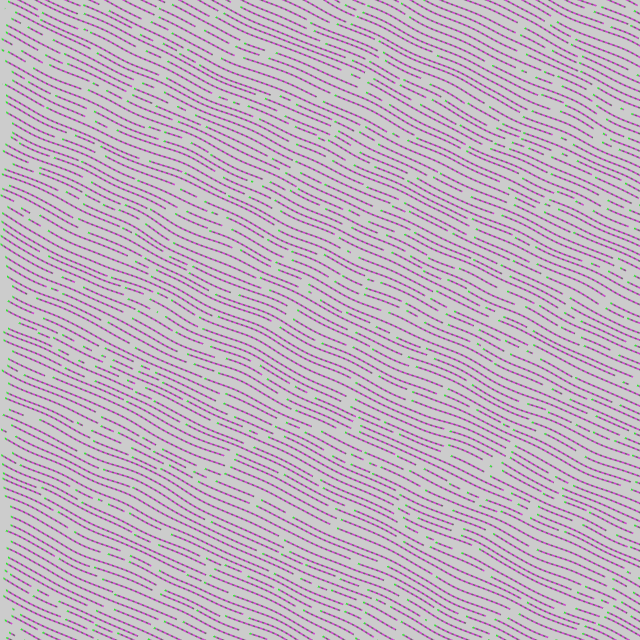
This pattern is drawn by a WebGL 2 fragment shader. Its source:

```glsl
#version 300 es
precision highp float;
// Draws thin dashed streamlines that drift down to the right, each with a green head.

uniform vec2 u_resolution;
out vec4 fragColor;

const vec3 PAPER = vec3(0.8);
const vec3 INK = vec3(0.22);
const vec3 MAGENTA = vec3(0.83, 0.0, 0.83);
const vec3 GREEN = vec3(0.05, 0.9, 0.05);

const float FLOW_ANGLE = 0.435;
const float ROW_GAP = 0.0117;
const float LINE_WIDTH = 0.0017;
const float SOFTNESS = 0.0025;
const float DASH_PERIOD = 0.0080;
const float MAGENTA_SHARE = 0.58;
const float HEAD_LENGTH = 0.0038;
const float CELL_LENGTH = 0.034;
const float BREAK_CHANCE = 0.24;
const int MAX_CELLS = 18;

float hash(vec2 p) {
    vec3 q = fract(p.xyx * vec3(0.1031, 0.1030, 0.0973));
    q += dot(q, q.yzx + 33.33);
    return fract((q.x + q.y) * q.z);
}

vec2 latticeGradient(vec2 cell) {
    float angle = 6.28319 * hash(cell + 17.0);
    return vec2(cos(angle), sin(angle));
}

float gradientNoise(vec2 p) {
    vec2 i = floor(p), f = fract(p);
    vec2 w = f * f * f * (f * (f * 6.0 - 15.0) + 10.0);
    vec2 e = vec2(1.0, 0.0);
    float low = mix(dot(latticeGradient(i), f),
                    dot(latticeGradient(i + e), f - e), w.x);
    float high = mix(dot(latticeGradient(i + e.yx), f - e.yx),
                     dot(latticeGradient(i + 1.0), f - 1.0), w.x);
    return mix(low, high, w.y);
}

// Share of a soft footprint at signed distance d that a band of the given half width covers
float coverage(float d, float halfWidth, float footprint) {
    float r = 0.5 * footprint;
    return clamp((min(d + r, halfWidth) - max(d - r, -halfWidth)) / footprint, 0.0, 1.0);
}

// Level sets of this function are the streamlines
float streamFunction(vec2 q) {
    return q.y + 0.0105 * gradientNoise(q * vec2(9.0, 11.0))
               + 0.006 * gradientNoise(q * 4.0 + 40.0);
}

// Jittered position of a cell boundary along its row, in cells
float boundary(float cell, float row) {
    return cell + 0.7 * hash(vec2(cell + 61.0, row));
}

bool isBroken(float cell, float row) {
    float shift = floor(hash(vec2(row, 5.0)) * float(MAX_CELLS));
    bool forced = mod(cell + shift, float(MAX_CELLS)) < 0.5;
    return forced || hash(vec2(cell, row + 211.0)) < BREAK_CHANCE;
}

// Walks back to the cell in which the current streamline began
float findStart(float cell, float row) {
    for (int i = 0; i < MAX_CELLS; i++) {
        if (isBroken(cell, row)) break;
        cell -= 1.0;
    }
    return cell;
}

void main() {
    float pixel = 1.0 / u_resolution.y;
    float footprint = max(pixel, SOFTNESS);
    vec2 p = gl_FragCoord.xy * pixel;

    // Coordinates along and across the mean flow
    float c = cos(FLOW_ANGLE), s = sin(FLOW_ANGLE);
    vec2 q = vec2(c * p.x - s * p.y, s * p.x + c * p.y);
    float stream = streamFunction(q);
    float slope = length(vec2(dFdx(stream), dFdy(stream))) / pixel;

    // Row and streamline segment that own this pixel
    float row = floor(stream / ROW_GAP);
    float u = q.x / CELL_LENGTH + 7.0 * hash(vec2(row, 91.0));
    float cell = floor(u);
    if (u < boundary(cell, row)) cell -= 1.0;
    float start = findStart(cell, row);
    vec2 id = vec2(start, row);

    // Signed distance across the line, and distances to both of its ends
    float center = row + 0.5 + 0.36 * (hash(id + 131.0) - 0.5);
    float across = (stream - center * ROW_GAP) / max(slope, 0.3);
    float margin = 0.02 * hash(vec2(row, 37.0));
    float fromStart = min((u - boundary(start, row)) * CELL_LENGTH, (p.x - margin) / c);
    float gap = mix(0.003, 0.017, hash(id + 173.0));
    float toEnd = (boundary(cell + 1.0, row) - u) * CELL_LENGTH - gap;
    if (!isBroken(cell + 1.0, row)) toEnd = 1.0;
    float inside = clamp(min(fromStart, toEnd) / pixel + 0.5, 0.0, 1.0);

    // Alternating dashes with a slightly thicker head
    float dash = (fract(fromStart / DASH_PERIOD) - 0.5) * DASH_PERIOD;
    float magenta = coverage(dash, 0.5 * MAGENTA_SHARE * DASH_PERIOD, pixel);
    float head = clamp((HEAD_LENGTH - fromStart) / pixel + 0.5, 0.0, 1.0);
    vec3 lineColor = mix(mix(INK, MAGENTA, magenta), GREEN, head);
    float halfWidth = 0.5 * LINE_WIDTH * mix(1.0, 1.2, head);

    float ink = inside * coverage(across, halfWidth, footprint);
    fragColor = vec4(mix(PAPER, lineColor, ink), 1.0);
}
```
